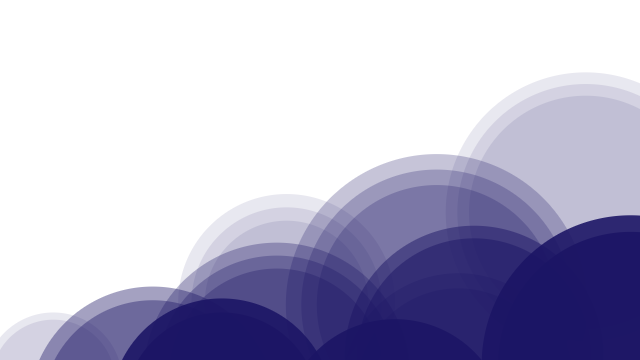
Write a Shadertoy shader that draws this background.

```glsl
const vec3 INK = vec3(0.106, 0.080, 0.394);

// Light passing through a stack of concentric translucent discs
float veil(vec2 p, vec2 center, float radius, float spacing, int count, float opacity) {
    float d = length(p - center) - radius;
    float pixel = 1.0 / iResolution.y;
    float light = 1.0;
    for (int i = 0; i < count; i++) {
        float cover = clamp(0.5 - (d + float(i) * spacing) / pixel, 0.0, 1.0);
        light *= 1.0 - opacity * cover;
    }
    return light;
}

void mainImage(out vec4 fragColor, in vec2 fragCoord) {
    vec2 p = fragCoord / iResolution.y;
    float light = 1.0;

    // Pale mounds
    light *= veil(p, vec2(1.627, 0.410), 0.389, 0.0324, 3, 0.10);
    light *= veil(p, vec2(0.796, 0.160), 0.301, 0.037, 3, 0.10);
    light *= veil(p, vec2(0.148, -0.060), 0.192, 0.020, 2, 0.10);

    // Middle mounds
    light *= veil(p, vec2(1.213, 0.153), 0.419, 0.043, 3, 0.25);
    light *= veil(p, vec2(0.769, -0.044), 0.370, 0.036, 3, 0.31);
    light *= veil(p, vec2(0.424, -0.141), 0.345, 0.038, 2, 0.40);
    light *= veil(p, vec2(1.317, 0.014), 0.359, 0.035, 2, 0.49);
    light *= veil(p, vec2(1.273, -0.083), 0.324, 0.042, 2, 0.25);

    // Dark foreground mounds
    light *= veil(p, vec2(0.616, -0.139), 0.310, 0.039, 2, 0.89);
    light *= veil(p, vec2(1.097, -0.199), 0.3125, 0.040, 1, 0.89);
    light *= veil(p, vec2(1.752, -0.012), 0.414, 0.046, 2, 0.89);

    fragColor = vec4(mix(INK, vec3(1.0), light), 1.0);
}
```
